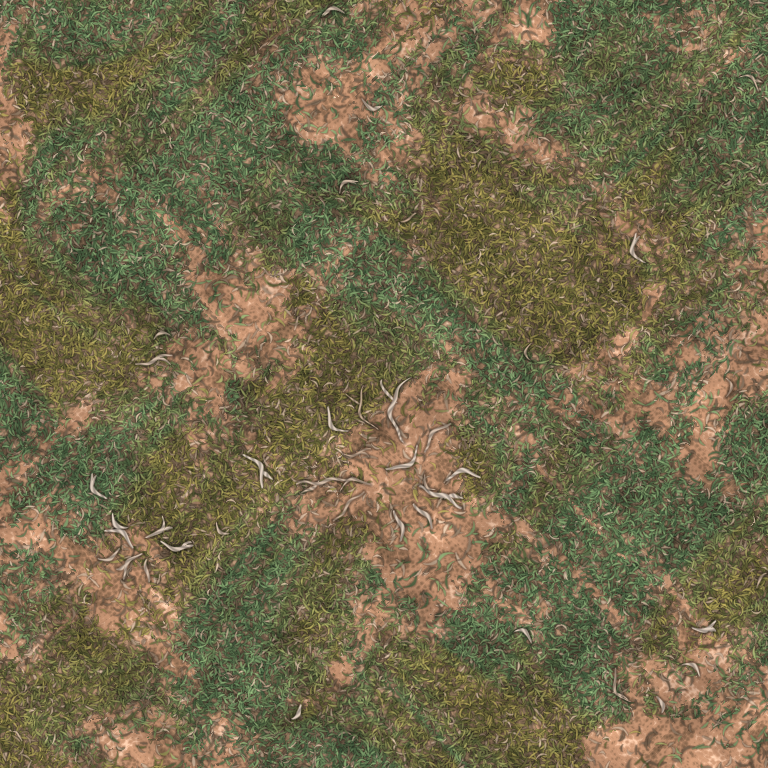
Give the GLSL for this texture, as a Shadertoy shader.

```glsl
// Dry ground with moss and short grass, bare clay patches and bleached twigs.
#define UMBER vec3(0.29, 0.25, 0.19)
#define BROWN vec3(0.50, 0.41, 0.32)
#define TAN vec3(0.68, 0.55, 0.44)
#define PALE vec3(0.85, 0.75, 0.65)
#define MOSS vec3(0.35, 0.40, 0.28)
#define SAGE vec3(0.60, 0.61, 0.43)
#define PATCH_SCALE 10.0
#define BLADE_CELLS 58.0
#define BLADE_LAYERS 8
#define TWIGS 42
#define CLUMP vec2(0.50, 0.38)
#define SIDE_CLUMP vec2(0.19, 0.29)

float hash(vec2 p) {
    vec3 q = fract(p.xyx * 0.1031);
    q += dot(q, q.yzx + 33.33);
    return fract((q.x + q.y) * q.z);
}

vec2 hash2(vec2 p) {
    return vec2(hash(p), hash(p + 57.3));
}

vec2 turn(vec2 p, float angle) {
    float c = cos(angle), s = sin(angle);
    return vec2(c * p.x + s * p.y, c * p.y - s * p.x);
}

// Warped, layered sines, roughly -1 to 1
float waves(vec2 p) {
    float sum = 0.0, amp = 0.55;
    for (int i = 0; i < 5; i++) {
        p += 0.7 * sin(p.yx * 1.3 + float(i));
        sum += amp * sin(p.x) * sin(p.y);
        p = turn(p, 0.9) * 1.9 + 1.7;
        amp *= 0.65;
    }
    return sum;
}

// Cellular noise: distance to the nearest grain
float cells(vec2 p) {
    vec2 id = floor(p);
    float nearest = 2.0;
    for (int k = 0; k < 9; k++) {
        vec2 c = id + vec2(k % 3 - 1, k / 3 - 1);
        nearest = min(nearest, length(c + hash2(c) - p));
    }
    return nearest;
}

// Tapered, bent stroke centred on the origin along x
float stroke(vec2 q, float halfLen, float halfWidth, float bend) {
    q.y += bend * q.x * q.x / halfLen;
    float taper = 1.0 - 0.6 * clamp(abs(q.x) / halfLen, 0.0, 1.0);
    return length(vec2(max(abs(q.x) - halfLen, 0.0), q.y)) - halfWidth * taper;
}

vec3 soilColor(vec2 p, float growth) {
    float tone = 0.55 + 0.42 * waves(p * 48.0) + 0.5 * (cells(p * 170.0) - 0.5);
    tone += 0.18 - 0.30 * growth + 0.12 * waves(p * 15.0);
    vec3 col = mix(UMBER, BROWN, smoothstep(-0.05, 0.40, tone));
    col = mix(col, TAN, smoothstep(0.35, 0.75, tone));
    col = mix(col, PALE, smoothstep(0.80, 1.20, tone));
    return col * mix(vec3(1.05, 0.97, 0.94), vec3(1.0), growth);
}

// Leaves and straw, one stroke per cell, each with a soft shadow
vec3 addBlades(vec3 col, vec2 p, float growth, float warm, float px) {
    vec3 tint = mix(vec3(0.86, 1.04, 1.0), vec3(1.12, 1.0, 0.78), warm);
    for (int n = 0; n < BLADE_LAYERS; n++) {
        float scale = BLADE_CELLS * (1.0 + 0.11 * float(n));
        vec2 q = turn(p, float(n) * 0.8) * scale + float(n) * 19.7 + 200.0;
        float aa = px * scale;
        for (int k = 0; k < 9; k++) {
            vec2 id = floor(q) + vec2(k % 3 - 1, k / 3 - 1);
            if (hash(id + 3.1) > mix(0.14, 0.92, growth)) continue;
            vec2 r = hash2(id + 11.0), s = hash2(id + 23.0);
            vec2 local = turn(q - id - hash2(id), r.x * 6.283);
            float d = stroke(local, mix(0.25, 0.75, r.y), 0.13, s.x - 0.5);
            vec3 leaf = mix(MOSS * 0.78, SAGE * 1.06, s.y) * tint;
            vec3 straw = mix(BROWN * 0.75, PALE, s.y * s.y);
            leaf = mix(leaf, straw, step(mix(0.45, 0.83, growth), hash(id + 41.0)));
            col *= 1.0 - 0.20 * (1.0 - smoothstep(0.0, 0.22, d));
            col = mix(col, leaf, 0.9 * (1.0 - smoothstep(-aa, aa, d)));
        }
    }
    return col;
}

// Forked twigs: two radiating clumps, the rest scattered
vec3 addTwigs(vec3 col, vec2 p, float px) {
    for (int i = 0; i < TWIGS; i++) {
        vec2 id = vec2(i, 7.0), r = hash2(id), s = hash2(id + 31.0);
        float angle = r.x * 6.283, size = mix(0.010, 0.026, s.x * s.x);
        vec2 center = hash2(id + 71.0);
        if (i < 20) {
            bool main = i < 12;
            angle = float(i) * 2.4 + r.x;
            size = main ? mix(0.018, 0.042, s.x) : mix(0.010, 0.022, s.x);
            vec2 outward = vec2(cos(angle), sin(angle) * 0.75);
            center = (main ? CLUMP : SIDE_CLUMP) + outward * mix(0.03, main ? 0.12 : 0.06, r.y);
        }
        vec2 q = turn(p - center, angle);
        q.y += 0.0022 * sin(q.x * 170.0 + r.y * 6.0);
        float width = mix(0.0016, 0.0034, s.y);
        float d = stroke(q, size, width, r.y - 0.5);
        vec2 fork = turn(q - vec2(size * 0.2, 0.0), r.x > 0.5 ? 0.6 : -0.6);
        fork.x -= size * 0.35;
        if (s.x > 0.4) d = min(d, stroke(fork, size * 0.4, width * 0.8, 0.2));
        vec3 bark = mix(TAN, PALE * vec3(0.98, 1.03, 1.10), 0.35 + 0.65 * s.y);
        bark *= 0.92 + 0.16 * sin(q.x * 400.0 + q.y * 900.0);
        col *= 1.0 - 0.35 * (1.0 - smoothstep(0.0, 0.005, d));
        col = mix(col, bark, 1.0 - smoothstep(-px, px, d));
    }
    return col;
}

void mainImage(out vec4 fragColor, in vec2 fragCoord) {
    float px = 1.0 / iResolution.y;
    vec2 p = fragCoord * px;

    // Cover thins out around the clumps and in the lower right corner
    float cover = waves(p * PATCH_SCALE + 2.0) + 0.35 * waves(p * 34.0);
    cover -= 0.75 * exp(-70.0 * dot(p - CLUMP, p - CLUMP));
    cover -= 0.60 * exp(-90.0 * dot(p - SIDE_CLUMP, p - SIDE_CLUMP));
    cover -= 0.80 * exp(-60.0 * dot(p - vec2(0.93, 0.08), p - vec2(0.93, 0.08)));
    float growth = smoothstep(-0.65, 0.15, cover);
    float warm = smoothstep(-0.35, 0.40, waves(p * 8.0 + 5.0));

    vec3 col = soilColor(p, growth);
    col = addBlades(col, p, growth, warm, px);
    col *= 1.06 + 0.16 * waves(p * 26.0 + 9.0);
    col = addTwigs(col, p, px);
    fragColor = vec4(clamp(col, 0.0, 1.0), 1.0);
}
```
